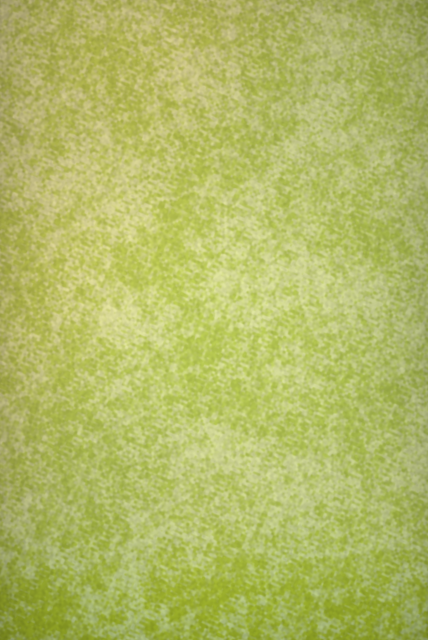
A Shadertoy shader for this texture:

```glsl
// Mottled lime-green paper: pale flecks over green, a soft central glow and dim edges.

const vec3 GREEN_INK   = vec3(0.665, 0.705, 0.285);
const vec3 ACID_INK    = vec3(0.630, 0.685, 0.150);  // toward the lower edge
const vec3 PALE_FLECK  = vec3(0.800, 0.795, 0.555);
const vec3 COOL_FLECK  = vec3(0.750, 0.790, 0.530);  // toward the lower edge
const vec3 WARM_TINT   = vec3(1.025, 0.990, 0.990);
const vec3 COOL_TINT   = vec3(0.955, 1.000, 1.000);

// Feature frequencies, in cells per canvas height
const float GRAIN_FREQ = 235.0;
const float FLECK_FREQ = 120.0;
const float CLUMP_FREQ = 48.0;
const float PATCH_FREQ = 13.0;
const float CLOUD_FREQ = 4.0;

const vec2  GLOW_CENTER = vec2(0.43, 0.52);          // fraction of the canvas
const vec2  GLOW_SIZE   = vec2(0.40, 0.27);
const float GLOW_GAIN   = 0.145;
const float BASE_LIGHT  = 0.975;
const float EDGE_DIM    = 0.13;
const float GRAIN_LIGHT = 0.10;

float hash(vec2 p) {
    return fract(sin(dot(p, vec2(127.1, 311.7))) * 43758.5453);
}

float noise(vec2 p) {
    vec2 cell = floor(p);
    vec2 f = fract(p);
    f = f * f * (3.0 - 2.0 * f);
    float low  = mix(hash(cell), hash(cell + vec2(1.0, 0.0)), f.x);
    float high = mix(hash(cell + vec2(0.0, 1.0)), hash(cell + vec2(1.0, 1.0)), f.x);
    return mix(low, high, f.y);
}

// Noise centred on zero, turned so that its lattice does not show
float mottle(vec2 p, float freq, float angle) {
    float c = cos(angle), s = sin(angle);
    return noise(mat2(c, s, -s, c) * p * freq + freq) - 0.5;
}

// Share of pale fleck at a point; "low" is 1 along the lower edge
float fleckCover(vec2 p, float low) {
    float grain = mottle(p, GRAIN_FREQ, 0.4);
    float fleck = mottle(p, FLECK_FREQ, 1.1);
    float clump = mottle(p, CLUMP_FREQ, 0.7);
    float patches = mottle(p, PATCH_FREQ, 0.3);
    float cover = 0.50 + 0.70 * grain + 0.55 * fleck
                + mix(0.40, 0.70, low) * clump + 0.45 * patches;
    return smoothstep(0.0, 1.0, cover - 0.14 * low);
}

// Broad brightness: a glow near the middle, falling off to the borders
float lighting(vec2 uv) {
    vec2 g = (uv - GLOW_CENTER) / GLOW_SIZE;
    float glow = exp(-dot(g, g));
    vec2 b = abs(uv - 0.5) * 2.0;
    float border = pow(b.x, 5.0) + 0.6 * pow(b.y, 8.0);
    return BASE_LIGHT + GLOW_GAIN * glow - EDGE_DIM * border;
}

void mainImage(out vec4 fragColor, in vec2 fragCoord) {
    vec2 uv = fragCoord / iResolution.xy;
    vec2 p = fragCoord / iResolution.y;

    // Ink and flecks
    float low = 1.0 - smoothstep(0.0, 0.26, uv.y);
    vec3 ink = mix(GREEN_INK, ACID_INK, low);
    vec3 pale = mix(PALE_FLECK, COOL_FLECK, low);
    vec3 color = mix(ink, pale, fleckCover(p, low));

    // Warm upper left, cool lower right, with drifting clouds
    float cloud = mottle(p, CLOUD_FREQ, 0.5);
    float warmth = smoothstep(-0.5, 0.7, uv.y - uv.x + 0.5 * cloud);
    color *= mix(COOL_TINT, WARM_TINT, warmth);

    // Light, fine tooth and faint upright fibres
    float tooth = mottle(p + 3.7, GRAIN_FREQ, 0.9);
    float fibre = noise(p * vec2(GRAIN_FREQ, 0.25 * GRAIN_FREQ)) - 0.5;
    color *= lighting(uv) + 0.06 * cloud + GRAIN_LIGHT * (tooth + 0.5 * fibre);

    fragColor = vec4(clamp(color, 0.0, 1.0), 1.0);
}
```
